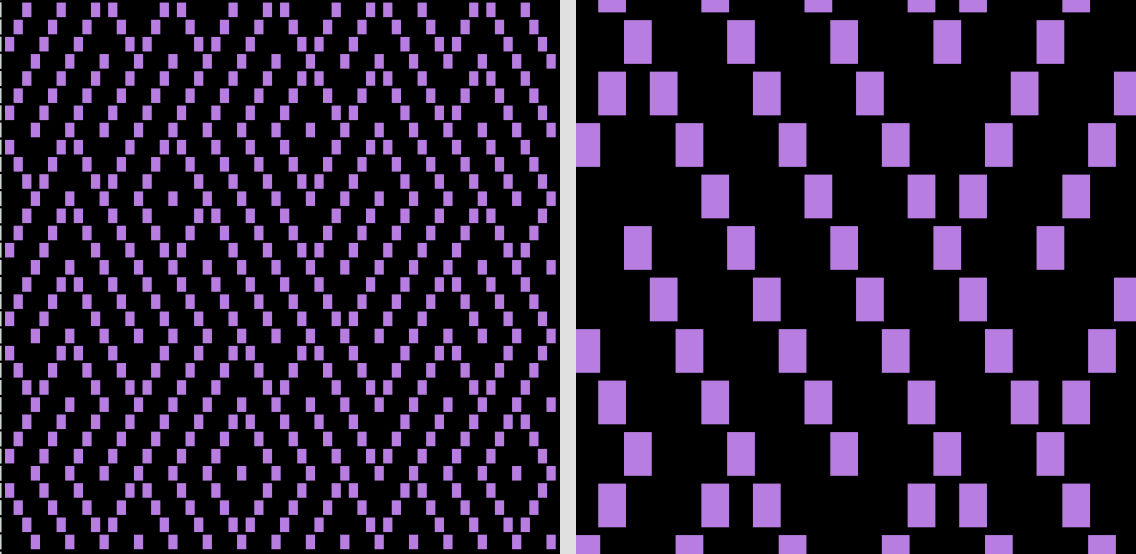
Left: the whole. Right: its middle third, enlarged.
Reproduce this pattern procedurally as a Shadertoy shader.

```glsl
float hash(vec2 p) {
    return fract(sin(dot(p, vec2(127.1, 311.7))) * 43758.5453);
}

// Each 4x4 tile holds a corner node and one three-block diagonal
float isBlock(vec2 id) {
    if (id.x < 0.0 || id.y < 0.0 || id.x > 63.0 || id.y > 31.0) return 0.0;
    vec2 tile = floor(id / 4.0);
    vec2 sub = id - 4.0 * tile;
    if (sub == vec2(3.0)) return 1.0;
    if (max(sub.x, sub.y) > 2.0) return 0.0;
    bool rising = hash(tile + 3.0) < 0.55;
    return float(rising ? sub.x + sub.y == 2.0 : sub.x == sub.y);
}

// Antialiased coverage of a centred rectangle
float rectangle(vec2 offset, vec2 halfSize) {
    vec2 edge = clamp((halfSize - abs(offset)) * iResolution.y + 0.5, 0.0, 1.0);
    return edge.x * edge.y;
}

void mainImage(out vec4 fragColor, in vec2 fragCoord) {
    vec2 p = fragCoord / iResolution.y;
    p.y = 1.0 - p.y;

    // 64 columns by 32 rows, counted from the top left
    vec2 pitch = vec2(0.015514, 0.030983);
    vec2 grid = (p - vec2(0.0096, 0.0023)) / pitch;

    // Blocks are wider than a column, so side neighbours contribute
    float ink = 0.0;
    for (int i = -1; i <= 1; i++) {
        vec2 id = floor(grid) + vec2(i, 0);
        vec2 offset = (grid - id - 0.5) * pitch;
        ink = max(ink, isBlock(id) * rectangle(offset, vec2(0.00835, 0.01315)));
    }
    vec3 color = vec3(0.72, 0.49, 0.88) * ink;

    // Pale dashed strip along the left border
    float dashY = (fract(grid.y) - 0.5) * pitch.y;
    float strip = rectangle(vec2(p.x, dashY), vec2(0.0028, 0.0135));
    color = mix(color, vec3(0.8, 0.83, 0.83), strip);

    fragColor = vec4(color, 1.0);
}
```
